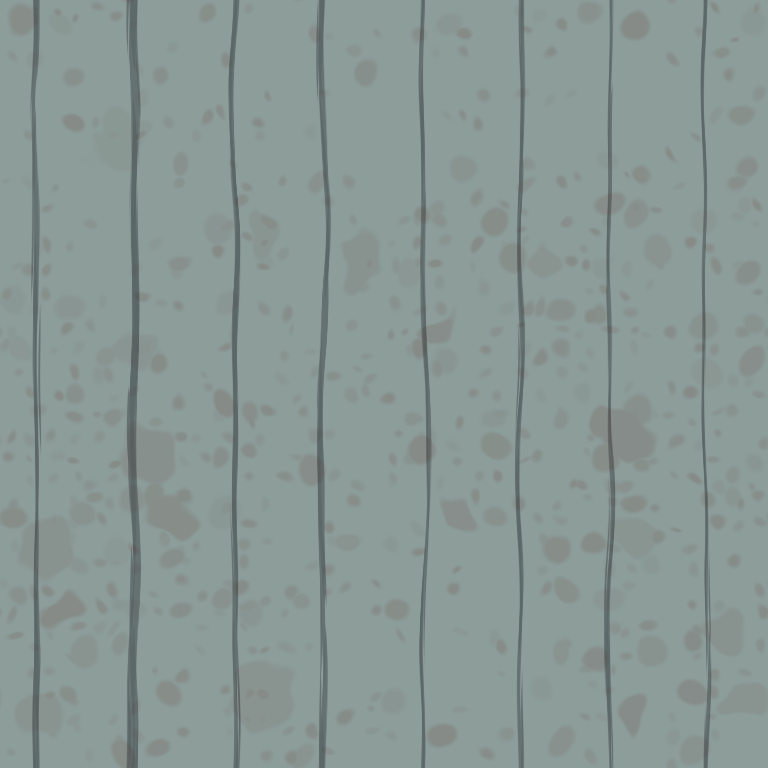
Write a three.js fragment shader that draws this texture.

```glsl
// Eight frayed vertical brush lines on grey-green paint with soft rusty stains.
#define LINES 8.0
#define LINE_SHIFT 0.4
#define LINE_HALF_WIDTH 0.0036
#define LINE_SWAY 0.011
#define LINE_OPACITY 0.78
#define STAIN_OPACITY 0.72
#define STAIN_WARP 0.026
#define EDGE 0.0009
#define PAINT vec3(0.548, 0.614, 0.602)
#define INK vec3(0.355, 0.400, 0.400)
#define STAIN_TINT vec3(0.935, 0.825, 0.815)

varying vec2 vUv;

float hash(vec2 p) {
  vec3 q = fract(p.xyx * vec3(0.1031, 0.1030, 0.0973));
  q += dot(q, q.yzx + 33.33);
  return fract((q.x + q.y) * q.z);
}

vec2 hash2(vec2 p) {
  return vec2(hash(p + 3.7), hash(p + 71.3));
}

// Gradient noise that wraps after a whole number of cells
float corner(vec2 cell, vec2 offset, vec2 period) {
  float a = 6.2832 * hash(mod(cell, period) + 17.0);
  return dot(vec2(cos(a), sin(a)), offset);
}

float noise(vec2 p, vec2 period) {
  vec2 i = floor(p), f = fract(p), e = vec2(1.0, 0.0);
  vec2 u = f * f * f * (f * (f * 6.0 - 15.0) + 10.0);
  float low = mix(corner(i, f, period), corner(i + e, f - e, period), u.x);
  float high = mix(corner(i + e.yx, f - e.yx, period), corner(i + 1.0, f - 1.0, period), u.x);
  return mix(low, high, u.y);
}

// Stains gather in two wrapped clusters
float cluster(vec2 p, vec2 centre, float spread) {
  vec2 d = fract(p - centre + 0.5) - 0.5;
  return exp(-dot(d, d) / (spread * spread));
}

float density(vec2 p) {
  float d = 0.22 + 0.5 * cluster(p, vec2(0.13, 0.32), 0.27);
  d += 0.45 * cluster(p, vec2(0.76, 0.58), 0.2);
  return d + 0.3 * noise(p * 5.0, vec2(5.0));
}

// One layer of scattered blots, one candidate per grid cell
float stains(vec2 p, float cells, float radius, float stretch, float soft, float seed) {
  vec2 g = p * cells;
  float clear = 1.0;
  for (int y = -1; y <= 1; y++) {
    for (int x = -1; x <= 1; x++) {
      vec2 cell = floor(g) + vec2(float(x), float(y));
      vec2 id = mod(cell, cells) + seed;
      vec2 place = hash2(id), shape = hash2(id + 131.0);
      vec2 centre = (cell + 0.2 + 0.6 * place) / cells;
      float a = 6.2832 * shape.x;
      vec2 d = mat2(cos(a), sin(a), -sin(a), cos(a)) * (p - centre);
      d.y *= 1.0 + stretch * shape.y;
      float size = radius * mix(0.5, 1.0, hash(id + 57.0));
      float present = step(hash(id + 211.0), density(centre));
      float blot = 1.0 - smoothstep(size - soft, size + soft, length(d));
      clear *= 1.0 - present * blot * mix(0.2, 0.9, hash(id + 307.0));
    }
  }
  return 1.0 - clear;
}

// Tapered stroke; p is measured from its middle
float stroke(vec2 p, float halfLength, float halfWidth) {
  float t = abs(p.y) / halfLength;
  float w = halfWidth * (1.0 - pow(min(t, 1.0), 2.2));
  float ink = 1.0 - smoothstep(-EDGE, EDGE, abs(p.x) - w);
  return ink * smoothstep(0.0, EDGE, w);
}

// Overlapping strokes and thin slivers along the nearest line
float brushLine(vec2 uv) {
  float u = uv.x * LINES - LINE_SHIFT;
  float nearest = floor(u + 0.5);
  float line = mod(nearest, LINES);
  float weight = line == 1.0 ? 1.45 : mix(0.7, 1.1, hash(vec2(line, 9.0)));
  float x = (u - nearest) / LINES - 0.012 * (hash(vec2(line, 5.0)) - 0.5);
  x -= LINE_SWAY * noise(vec2(line + 0.37, uv.y * 5.0), vec2(LINES, 5.0));
  float bristle = noise(vec2(x * 420.0, uv.y * 9.0), vec2(64.0, 9.0));
  float clear = 1.0;
  for (int k = 0; k < 14; k++) {
    float n = float(k);
    float sliver = step(6.0, n);
    vec2 r = hash2(vec2(line * 7.0, n * 13.0)), s = hash2(vec2(line * 11.0 + 40.0, n * 5.0));
    float middle = (mod(n, 6.0) + 0.7 * r.x) / 6.0;
    float y = fract(uv.y - middle + 0.5) - 0.5;
    float reach = mix(mix(0.14, 0.22, r.y), mix(0.05, 0.13, r.y), sliver);
    float lean = (s.x - 0.5) * mix(0.025, 0.05, sliver);
    float aside = (s.y - 0.5) * mix(0.003, 0.009, sliver) * weight;
    float width = LINE_HALF_WIDTH * weight * mix(mix(0.6, 1.15, s.y), 0.35, sliver);
    width *= 1.0 + 0.45 * bristle;
    clear *= 1.0 - LINE_OPACITY * stroke(vec2(x - aside - lean * y, y), reach, width);
  }
  return 1.0 - clear;
}

void main() {
  vec2 warp = vec2(noise(vUv * 22.0, vec2(22.0)), noise(vUv * 22.0 + 7.5, vec2(22.0)));
  float stain = stains(vUv + STAIN_WARP * warp, 8.0, 0.045, 1.2, 0.005, 11.0);
  stain = max(stain, stains(vUv + 0.3 * STAIN_WARP * warp, 16.0, 0.021, 0.4, 0.004, 83.0));
  stain = max(stain, stains(vUv + 0.5 * STAIN_WARP * warp, 36.0, 0.010, 0.8, 0.004, 157.0));

  vec3 colour = mix(PAINT, INK, brushLine(vUv));
  colour *= mix(vec3(1.0), STAIN_TINT, STAIN_OPACITY * stain);
  gl_FragColor = vec4(colour, 1.0);
}
```
